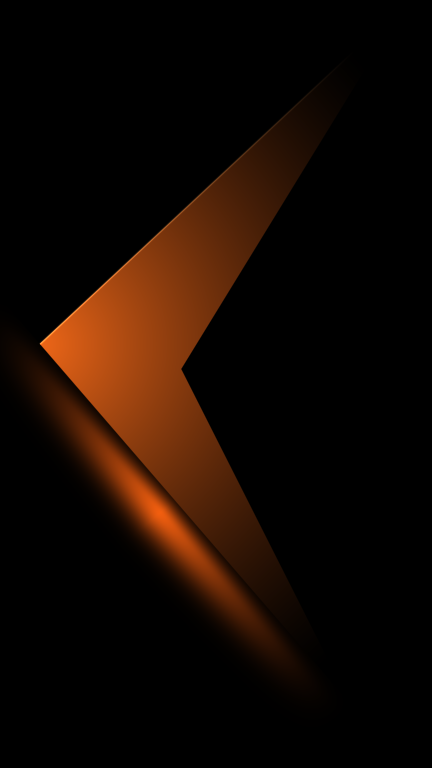
Give the GLSL for this background, as a WebGL 1 fragment shader.

```glsl
precision highp float;

uniform vec2 u_resolution;

// Signed distance to the line from a to b, positive on its left
float leftOf(vec2 p, vec2 a, vec2 b) {
  vec2 dir = normalize(b - a);
  return dir.x * (p.y - a.y) - dir.y * (p.x - a.x);
}

void main() {
  vec2 p = gl_FragCoord.xy / u_resolution * vec2(0.5625, 1.0);
  float edge = 0.75 / u_resolution.y;

  // Corners of the folded arrowhead
  vec2 tip = vec2(0.052, 0.552);
  vec2 top = vec2(0.529, 0.997);
  vec2 notch = vec2(0.236, 0.5195);
  vec2 bottom = vec2(0.456, 0.084);

  // Outer wedge with the inner wedge cut away
  float upper = leftOf(p, top, tip);
  float lower = leftOf(p, tip, bottom);
  float outer = min(upper, lower);
  float inner = min(leftOf(p, top, notch), leftOf(p, notch, bottom));
  float arrow = smoothstep(-edge, edge, min(outer, -inner));

  // Orange face fading away from the tip
  vec3 orange = vec3(1.0, 0.43, 0.1);
  float fade = max(1.0 - distance(p, tip) / 0.56, 0.0);
  vec3 color = orange * 0.93 * pow(fade, 1.4) * arrow;

  // Fine highlight along the upper edge
  float rim = exp(-pow(upper / 0.0011, 2.0)) * smoothstep(-edge, edge, lower);
  color += vec3(0.6, 0.4, 0.22) * rim * fade;

  // Streak of light beneath the lower edge, softer on its outer side
  vec2 axis = normalize(bottom - tip);
  float along = abs(dot(p - vec2(0.208, 0.332), axis));
  float across = lower + 0.025;
  float spread = across > 0.0 ? 0.013 : 0.021;
  float streak = exp(-0.5 * across * across / (spread * spread));
  streak *= pow(max(1.0 - along / 0.36, 0.0), 1.7);
  streak *= 1.0 - smoothstep(-edge, edge, lower);
  color += vec3(0.95, 0.37, 0.06) * streak;

  gl_FragColor = vec4(min(color, 1.0), 1.0);
}
```
